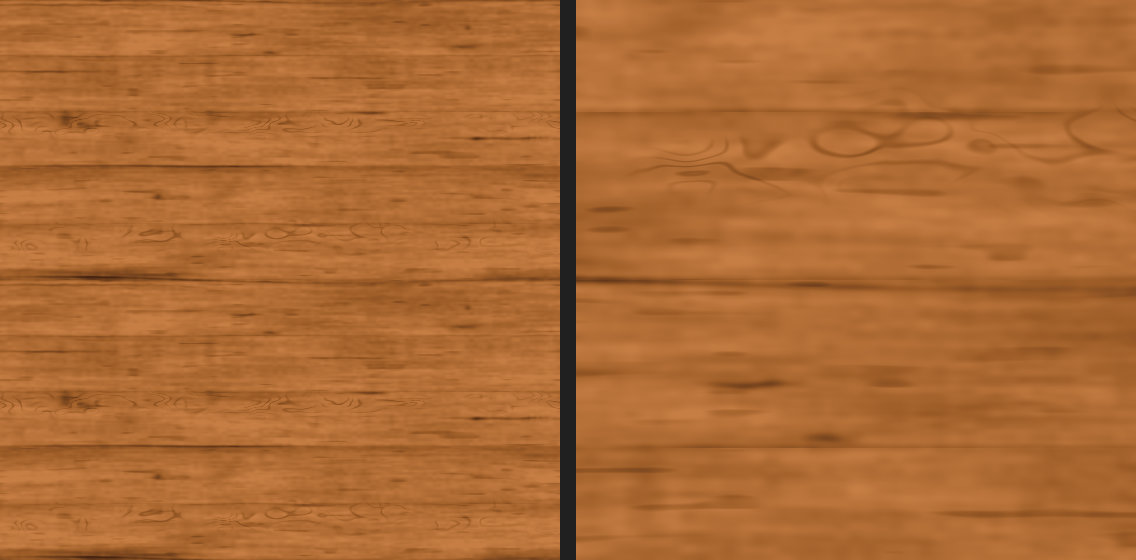
Left, the full canvas; right, a detail of the centre.
Write a Shadertoy shader that draws this texture.

```glsl
const float TAU = 6.2831853;

float hash(vec2 p) {
    vec3 h = fract(p.xyx * 0.1031);
    h += dot(h, h.yzx + 33.33);
    return fract((h.x + h.y) * h.z);
}

// Value noise with n cells per tile, wrapping at the tile borders
float noise(vec2 p, vec2 n) {
    p *= n;
    vec2 i = floor(p), f = fract(p);
    f = f * f * (3.0 - 2.0 * f);
    vec2 a = mod(i, n) + n, b = mod(i + 1.0, n) + n;
    return mix(mix(hash(a), hash(vec2(b.x, a.y)), f.x),
               mix(hash(vec2(a.x, b.y)), hash(b), f.x), f.y);
}

// Soft ellipse: centre in xy, radii in zw
float blot(vec2 p, vec4 e) {
    vec2 d = (fract(p - e.xy + 0.5) - 0.5) / e.zw;
    return exp(-dot(d, d));
}

float bump(float x, float width) {
    return exp(-x * x / (width * width));
}

// Broad discoloured areas
const vec4 stains[10] = vec4[10](
    vec4(0.23, 0.50, 0.035, 0.03), vec4(0.13, 0.43, 0.030, 0.03),
    vec4(0.385, 0.415, 0.015, 0.03), vec4(0.06, 0.62, 0.14, 0.025),
    vec4(0.40, 0.69, 0.035, 0.06), vec4(0.19, 0.16, 0.02, 0.035),
    vec4(0.60, 0.77, 0.09, 0.02), vec4(0.54, 0.16, 0.06, 0.03),
    vec4(0.65, 0.06, 0.09, 0.04), vec4(0.82, 0.165, 0.04, 0.02));

// Narrow dark cracks and knots
const vec4 cracks[11] = vec4[11](
    vec4(0.44, 0.125, 0.025, 0.005), vec4(0.485, 0.19, 0.014, 0.006),
    vec4(0.835, 0.098, 0.007, 0.008), vec4(0.83, 0.165, 0.02, 0.005),
    vec4(0.08, 0.255, 0.09, 0.005), vec4(0.66, 0.402, 0.03, 0.007),
    vec4(0.91, 0.494, 0.09, 0.005), vec4(0.853, 0.494, 0.011, 0.008),
    vec4(0.28, 0.705, 0.008, 0.010), vec4(0.12, 0.425, 0.010, 0.025),
    vec4(0.155, 0.455, 0.018, 0.010));

// Tone runs from dark umber (0) through brown (0.5) to pale tan (1)
vec3 woodColor(float tone) {
    vec3 umber = vec3(0.44, 0.25, 0.11);
    vec3 brown = vec3(0.62, 0.365, 0.155);
    vec3 paleTan = vec3(0.76, 0.48, 0.255);
    return tone < 0.5 ? mix(umber, brown, tone * 2.0)
                      : mix(brown, paleTan, tone * 2.0 - 1.0);
}

void mainImage(out vec4 fragColor, in vec2 fragCoord) {
    // One tile across, two down; y runs downwards inside a tile
    vec2 uv = fragCoord / iResolution.xy;
    vec2 p = vec2(uv.x, fract(2.0 - 2.0 * uv.y));
    float plank = floor(p.y * 5.0), across = fract(p.y * 5.0);

    // Wavy fibres, shifted from plank to plank
    float wave = noise(p, vec2(5, 10)) - 0.5;
    vec2 q = p + vec2(hash(vec2(plank, 7.0)), 0.022 * wave);
    float streak = noise(q, vec2(5, 38));
    float fibre = noise(q, vec2(11, 90));
    float tone = 0.80;
    tone += 0.30 * (noise(q, vec2(6, 10)) - 0.5);
    tone += 0.30 * (streak - 0.5) + 0.24 * (fibre - 0.5);
    tone += 0.17 * (noise(q, vec2(50, 120)) - 0.5);
    tone += 0.13 * (noise(p, vec2(120, 75)) - 0.5);

    // Cross figure and short pores
    float figure = noise(p, vec2(64, 8)) - 0.5;
    tone += figure * (0.07 + 0.16 * bump(p.y - 0.25, 0.05));
    tone -= 0.34 * smoothstep(0.78, 1.0, noise(q, vec2(21, 84)));

    // Each plank lightens towards its lower edge
    tone += 0.16 * (across - smoothstep(0.96, 1.0, across) - 0.45);
    float edge = min(across, 1.0 - across);
    tone -= 0.18 * bump(edge, 0.025) * noise(p, vec2(7, 5));

    // Curling growth rings in two figured bands
    vec2 r = p + 0.014 * vec2(noise(p, vec2(36, 40)), noise(p, vec2(40, 36)));
    float rings = 4.5 * noise(r, vec2(15, 18)) + 2.2 * noise(r, vec2(34, 40));
    float ringLine = smoothstep(0.24, 0.0, abs(fract(rings) - 0.5));
    float figured = bump(p.y - 0.445, 0.038) + bump(p.y - 0.845, 0.045);
    float broken = smoothstep(0.30, 0.80, noise(p, vec2(20, 32)));
    tone -= figured * (0.50 * ringLine * broken - 0.08);

    // Pale slanting strokes near the lower edge
    vec2 slant = p + vec2(0.0, 0.06 * sin(TAU * p.x));
    tone += 0.22 * bump(p.y - 0.92, 0.035) * (noise(slant, vec2(9, 70)) - 0.3);

    // Stains and cracks with ragged outlines
    vec2 ragged = p + vec2(0.022, 0.012) * (vec2(noise(p, vec2(40, 50)),
                                                noise(p, vec2(44, 40))) - 0.5);
    for (int i = 0; i < stains.length(); i++)
        tone -= 0.27 * blot(ragged, stains[i]) * (0.5 + streak);
    vec2 slight = mix(p, ragged, 0.4);
    for (int i = 0; i < cracks.length(); i++)
        tone -= 0.65 * blot(slight, cracks[i]) * (0.4 + fibre);

    // Straight seam at mid tile
    float wear = noise(p, vec2(9, 1));
    float mid = p.y - 0.594 - 0.006 * wave;
    tone -= (0.15 + 0.65 * wear) * bump(mid, 0.0045);
    tone -= 0.16 * bump(mid - 0.012, 0.02) * step(0.0, mid) * (0.4 + streak);

    // Bowed seam between tiles, with dark splintered wedges
    float bow = 0.011 * sin(TAU * (p.x - 0.35));
    float low = fract(p.y - bow + 0.5) - 0.5;
    tone -= (0.15 + 0.40 * wear) * bump(low, 0.0045);
    float splinter = 0.2 + 1.2 * noise(p, vec2(7, 110));
    float wedge = blot(ragged, vec4(0.21, 0.977, 0.19, 0.021))
                + 0.75 * blot(ragged, vec4(0.93, 0.990, 0.09, 0.018));
    tone -= 0.80 * wedge * splinter;
    tone -= 0.45 * blot(slight, vec4(0.14, 0.018, 0.20, 0.005));
    tone += 0.12 * bump(low - 0.018, 0.007);

    fragColor = vec4(woodColor(clamp(tone, -0.45, 1.06)), 1.0);
}
```
